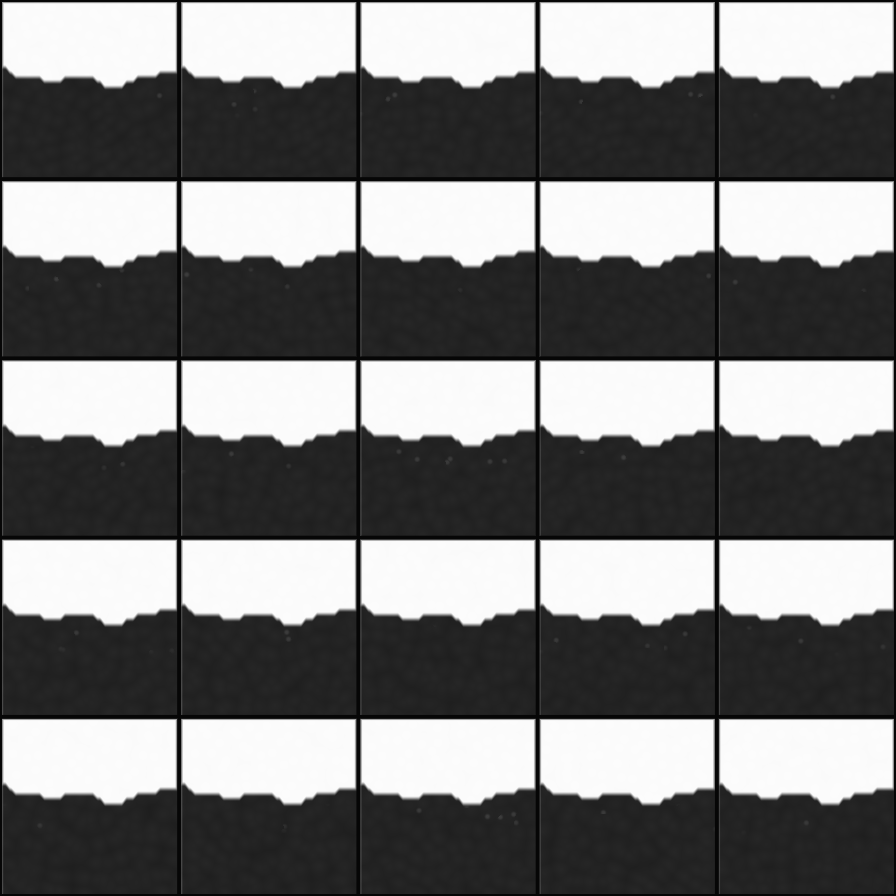
This pattern is drawn by a Shadertoy shader. Its source:

```glsl
const float TILES = 5.0;

vec2 hash2(vec2 p) {
    vec3 q = fract(p.xyx * vec3(0.1031, 0.1030, 0.0973));
    q += dot(q, q.yzx + 33.33);
    return fract((q.xx + q.yz) * q.zy);
}

// Wrapping cellular noise: nearest distance and that point's random value
vec2 cellular(vec2 p, float period) {
    vec2 base = floor(p), nearest = vec2(8.0, 0.0);
    for (int j = -1; j <= 1; j++)
    for (int i = -1; i <= 1; i++) {
        vec2 cell = base + vec2(i, j);
        vec2 wrapped = mod(cell, period);
        float d = length(cell + hash2(wrapped) - p);
        if (d < nearest.x) nearest = vec2(d, hash2(wrapped + 71.0).x);
    }
    return nearest;
}

// Depth of the ragged boundary below the tile top, in 32nds of a tile
float ridgeDepth(float x) {
    float edges[9] = float[9](1.4, 2.4, 7.5, 11.2, 17.0, 18.3, 22.2, 24.2, 28.2);
    float rises[9] = float[9](1.0, 0.8, 0.8, -0.8, 0.8, 1.0, -1.0, -0.9, -0.8);
    float depth = 12.0;
    for (int i = 0; i < 9; i++)
        depth += rises[i] * smoothstep(-0.55, 0.55, x - edges[i]);
    return depth;
}

void mainImage(out vec4 fragColor, in vec2 fragCoord) {
    vec2 uv = fragCoord / iResolution.xy;
    vec2 tile = fract(uv * TILES);
    float aa = 0.5 * TILES / iResolution.y;
    float depth = 1.0 - tile.y;

    // Faint mottling, different in every tile
    float mottle = cellular(uv * 60.0, 60.0).x - 0.45;
    float streak = sin(6.2832 * (17.0 * uv.x + 2.0 * sin(6.2832 * 3.0 * uv.y)))
                 * sin(6.2832 * (23.0 * uv.y + sin(6.2832 * 4.0 * uv.x)));
    float light = 0.985 - 0.008 * mottle;
    float dark = 0.135 - 0.025 * mottle + 0.005 * streak;

    // Sparse pale specks just under the ridge
    vec2 speck = cellular(uv * 120.0, 120.0);
    float band = smoothstep(0.48, 0.52, depth) * (1.0 - smoothstep(0.56, 0.68, depth));
    dark += 0.09 * band * step(0.975, speck.y) * (1.0 - smoothstep(0.1, 0.5, speck.x));

    // Pale upper field over the dark lower field
    float ridge = ridgeDepth(tile.x * 32.0) / 32.0;
    float soft = max(0.016, aa);
    float lower = smoothstep(-soft, soft, depth - ridge);
    float shade = mix(light, dark, lower);

    // Soft grey rims beside the grid lines
    float sideRim = 1.0 - smoothstep(0.012, 0.024, min(tile.x, 1.0 - tile.x));
    float topRim = 1.0 - smoothstep(0.012, 0.022, depth);
    shade *= 1.0 - 0.45 * max(sideRim, topRim) * (1.0 - lower);
    float glint = 1.0 - smoothstep(0.012, 0.022, tile.x);
    shade += 0.17 * glint * lower;

    // Black grid centred on the tile borders
    vec2 border = min(tile, 1.0 - tile);
    float line = 1.0 - smoothstep(0.011 - aa, 0.011 + aa, min(border.x, border.y));
    shade = mix(shade, 0.025, line);

    fragColor = vec4(vec3(shade), 1.0);
}
```
